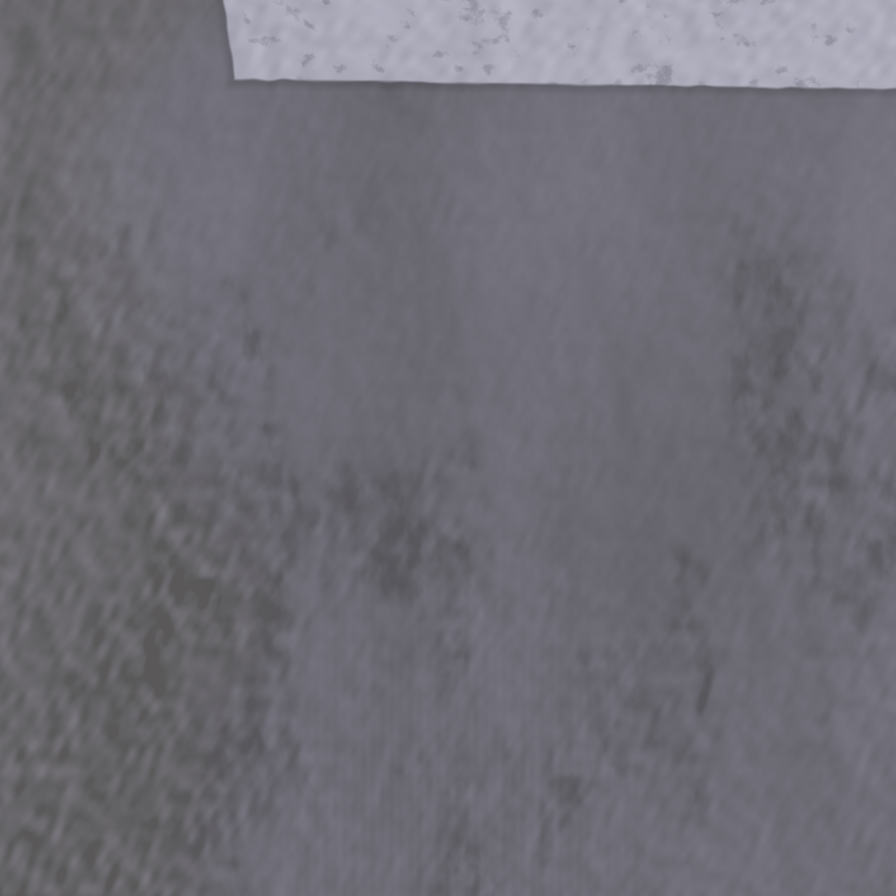
A WebGL 2 fragment shader for this texture:

```glsl
#version 300 es
precision highp float;
// Worn grey concrete with soft vertical stains, grainy relief and a pale slab at the top.

uniform vec2 u_resolution;
out vec4 fragColor;

const vec3 CONCRETE_DARK = vec3(0.345, 0.34, 0.36);
const vec3 CONCRETE_LIGHT = vec3(0.49, 0.48, 0.53);
const vec3 ROUGH_TINT = vec3(0.006, 0.007, -0.010);
const vec3 SLAB_COLOR = vec3(0.67, 0.67, 0.73);

float hash(vec2 p) {
    return fract(sin(dot(p, vec2(127.1, 311.7))) * 43758.5453);
}

float valueNoise(vec2 p) {
    vec2 cell = floor(p);
    vec2 f = fract(p);
    f = f * f * (3.0 - 2.0 * f);
    float low = mix(hash(cell), hash(cell + vec2(1.0, 0.0)), f.x);
    float high = mix(hash(cell + vec2(0.0, 1.0)), hash(cell + vec2(1.0)), f.x);
    return mix(low, high, f.y);
}

float fbm(vec2 p) {
    float sum = 0.0;
    float amplitude = 0.5;
    for (int i = 0; i < 4; i++) {
        sum += amplitude * valueNoise(p);
        p = mat2(1.6, 1.2, -1.2, 1.6) * p + 17.3;
        amplitude *= 0.5;
    }
    return sum / 0.9375;
}

// Signed shading of a bumpy surface lit from the upper right.
float relief(vec2 p, vec2 frequency) {
    vec2 q = vec2(p.x - 0.3 * p.y, p.y) * frequency;
    vec2 lightStep = vec2(0.55, 0.3);
    return valueNoise(q + lightStep) - valueNoise(q - lightStep);
}

// Coverage of the rough strip along the left side, wider towards the bottom.
float roughMask(vec2 uv) {
    float border = mix(0.26, 0.13, smoothstep(0.3, 0.72, uv.y));
    border += 0.1 * smoothstep(0.85, 1.0, uv.y);
    border += 0.16 * (fbm(uv * vec2(9.0, 6.0) + 4.0) - 0.5);
    return 1.0 - smoothstep(border - 0.07, border + 0.07, uv.x);
}

vec3 concrete(vec2 uv) {
    float rough = roughMask(uv);
    float lower = 1.0 - smoothstep(0.05, 0.6, uv.y);

    // Broad streaks and cloudy patches.
    float streaks = fbm(uv * vec2(9.0, 2.6) + 31.0) - 0.5;
    float clouds = fbm(uv * vec2(5.0, 4.0) + 8.0) - 0.5;
    float tone = 0.60 + 0.42 * streaks + 0.35 * clouds;
    tone -= 0.19 * rough + 0.06 * lower;
    tone += 0.15 * (1.0 - smoothstep(0.0, 0.03, uv.x)) * smoothstep(0.55, 0.7, uv.y);

    // Small dark smudges gathered in clusters.
    float cluster = smoothstep(0.48, 0.68, fbm(uv * vec2(8.0, 5.0) + 53.0));
    cluster *= 1.0 - smoothstep(0.65, 0.85, uv.y);
    float smudge = smoothstep(0.45, 0.75, fbm(uv * vec2(46.0, 26.0) + 12.0));
    tone -= cluster * (0.10 + 0.28 * smudge);

    // Grain, strongest in the rough strip and near the bottom.
    float strength = 0.10 + 0.30 * rough * (0.4 + 0.6 * (1.0 - uv.y));
    strength += 0.10 * lower + 0.14 * cluster;
    tone += strength * relief(uv, vec2(105.0, 68.0));
    tone += 0.6 * strength * relief(uv + 3.7, vec2(58.0, 40.0));
    tone += 0.07 * (valueNoise(uv * vec2(190.0, 130.0)) - 0.5);

    // Faint fine vertical ribs in the lower centre.
    float ribs = lower * smoothstep(0.25, 0.4, uv.x) * (1.0 - smoothstep(0.6, 0.8, uv.x));
    tone += 0.03 * ribs * sin(uv.x * 600.0);

    return mix(CONCRETE_DARK, CONCRETE_LIGHT, clamp(tone, 0.0, 1.0)) + ROUGH_TINT * rough;
}

vec3 slab(vec2 uv) {
    float pits = smoothstep(0.64, 0.82, fbm(uv * vec2(55.0, 65.0) + 71.0));
    float shade = 0.035 * (fbm(uv * 14.0 + 22.0) - 0.5);
    shade += 0.045 * relief(uv, vec2(85.0, 75.0)) - 0.09 * pits;
    return SLAB_COLOR + shade;
}

// Distance into the slab, negative outside, with slightly worn edges.
float slabDistance(vec2 uv) {
    float wear = 0.003 * (valueNoise(uv * 60.0) - 0.5);
    float bottom = uv.y - (0.915 - 0.014 * uv.x);
    float left = uv.x - (0.262 - 0.14 * (uv.y - 0.911));
    return min(bottom, left) + wear;
}

void main() {
    vec2 uv = gl_FragCoord.xy / u_resolution;
    float inside = slabDistance(uv);

    // Thin contact shadow along the slab.
    float shadow = 1.0 - smoothstep(0.0, 0.014, -inside);
    vec3 color = concrete(uv) * (1.0 - 0.13 * shadow);

    float edge = max(0.0022, 0.75 / u_resolution.y);
    color = mix(color, slab(uv), smoothstep(-edge, edge, inside));
    fragColor = vec4(color, 1.0);
}
```
